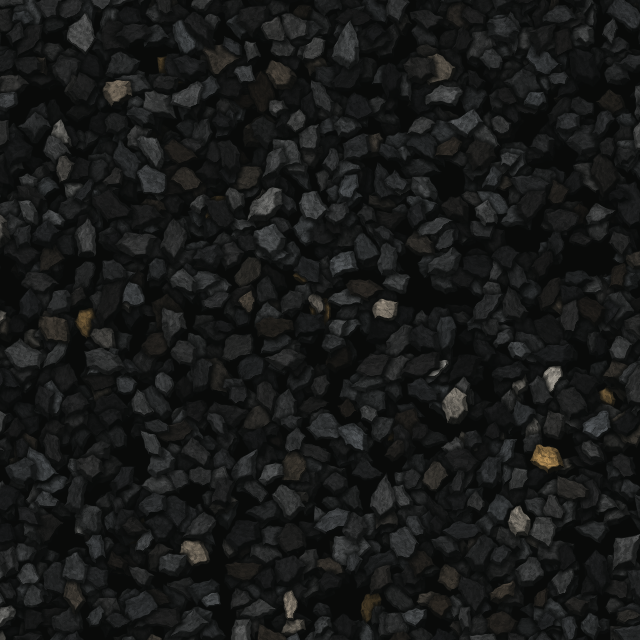
This texture is drawn by a WebGL 2 fragment shader. Its source:

```glsl
#version 300 es
precision highp float;
// Bed of dark crushed stone: layers of scattered angular chips, painted from
// the deepest up. Each chip is a random convex polygon with bevelled sides and
// a soft contact shadow; cellular noise gives the chipped, grainy surface.

uniform vec2 u_resolution;
out vec4 fragColor;

const int   LAYERS = 6;
const int   SIDES = 6;
const float CELLS = 19.0;            // chips across the canvas, per layer
const float PRESENCE = 0.68;         // share of cells holding a chip
const vec2  SIZE = vec2(0.27, 0.49); // chip radius range, in cells
const vec2  TONE = vec2(0.09, 0.275);// grey range of common chips
const float DEEPEST = 0.5;           // brightness of the lowest layer
const float SHADOW = 0.72;
const float SHADOW_WIDTH = 0.17;     // in cells
const float SOFTNESS = 0.0013;       // edge blur, in canvas units
const vec2  LIGHT = vec2(-0.35, 0.94);
const vec3  VOID_COLOR = vec3(0.034, 0.040, 0.037);
const vec3  GREY = vec3(0.99, 1.0, 0.985);
const vec3  COOL = vec3(0.95, 1.0, 1.03);
const vec3  BROWN = vec3(1.10, 1.0, 0.86);
const vec3  OCHRE = vec3(1.25, 1.0, 0.62);

vec3 hash3(vec3 p) {
    p = fract(p * vec3(0.1031, 0.1030, 0.0973));
    p += dot(p, p.yxz + 33.33);
    return fract((p.xxy + p.yxx) * p.zyx);
}

mat2 rotation(float a) {
    float c = cos(a), s = sin(a);
    return mat2(c, s, -s, c);
}

// x: distance to the nearest seed, y: random value of that seed
vec2 cellular(vec2 p) {
    vec2 base = floor(p), nearest = vec2(9.0, 0.0);
    for (int j = -1; j <= 1; j++)
    for (int i = -1; i <= 1; i++) {
        vec2 cell = base + vec2(i, j);
        vec3 h = hash3(vec3(cell, 71.0));
        float d = length(cell + h.xy - p);
        if (d < nearest.x) nearest = vec2(d, h.z);
    }
    return nearest;
}

// Rough outline from layered sines
vec2 wobble(vec2 p) {
    return 0.022 * sin(p.yx * 9.0 + vec2(0.0, 2.0))
         + 0.011 * sin(p.yx * 23.0 + p * 11.0);
}

// x: signed distance to the polygon, y: light on the facet
vec2 chip(vec2 p, vec2 light, float radius, vec3 seed) {
    float d = -9.0, second = -9.0, side = 0.0;
    for (int i = 0; i < SIDES; i++) {
        vec3 h = hash3(seed + vec3(0.0, 0.0, 17.0 + float(i)));
        float a = 6.2832 * (float(i) + 0.75 * h.x) / float(SIDES);
        vec2 n = vec2(cos(a), sin(a));
        float s = dot(p, n) - radius * mix(0.68, 1.1, h.y);
        float bevel = 0.55 + 0.42 * dot(n, light) + 0.25 * (h.z - 0.5);
        if (s > d) { second = d; d = s; side = bevel; }
        else second = max(second, s);
    }
    vec3 h = hash3(seed + 5.0);
    float top = 0.93 + 0.35 * (h.x - 0.5);
    float inset = radius * mix(0.12, 0.5, h.y);
    float ridge = mix(0.7, 1.0, smoothstep(0.0, 0.05, d - second));
    float plateau = smoothstep(inset * 0.65, inset * 1.1, -d);
    return vec2(d, mix(side * ridge, top, plateau));
}

vec3 chipColor(vec3 seed) {
    vec3 h = hash3(seed + 41.0);
    float tone = mix(TONE.x, TONE.y, pow(h.x, 1.15));
    vec3 tint = mix(GREY, COOL, h.z);
    if (h.y > 0.84) tint = mix(GREY, BROWN, h.z);
    if (h.y > 0.965) tone = mix(0.32, 0.5, h.x);
    if (h.y > 0.992) tint = OCHRE;
    return tone * tint;
}

void main() {
    vec2 uv = gl_FragCoord.xy / u_resolution.y;
    float edge = max(SOFTNESS, 0.8 / u_resolution.y) * CELLS;
    vec3 color = VOID_COLOR;
    vec2 skin = uv * CELLS;

    for (int k = 0; k < LAYERS; k++) {
        float layer = float(k);
        float depth = mix(DEEPEST, 1.0, layer / float(LAYERS - 1));
        mat2 turn = rotation(layer * 1.9 + 0.4);
        vec2 grid = turn * uv * CELLS + layer * 13.7 + 60.0;
        for (int j = -1; j <= 1; j++)
        for (int i = -1; i <= 1; i++) {
            vec2 cell = floor(grid) + vec2(i, j);
            vec3 seed = vec3(cell, layer * 37.0 + 3.0);
            vec3 place = hash3(seed), form = hash3(seed + 11.0);
            vec2 p = grid - cell - mix(vec2(0.12), vec2(0.88), place.xy);
            if (place.z > PRESENCE || dot(p, p) > 1.2) continue;

            // Local frame: turned, roughened and stretched
            mat2 spin = rotation(6.2832 * form.x);
            float stretch = mix(1.0, 1.38, form.y);
            p = spin * p;
            p = (p + wobble(p + place.xy * 30.0)) * vec2(1.0 / stretch, stretch);
            float radius = mix(SIZE.x, SIZE.y, form.z);
            vec2 stone = chip(p, spin * turn * LIGHT, radius, seed);

            float shade = SHADOW * (1.0 - smoothstep(-0.02, SHADOW_WIDTH, stone.x));
            color = mix(color, VOID_COLOR, shade);
            float cover = 1.0 - smoothstep(-edge, edge, stone.x);
            vec3 lit = mix(VOID_COLOR, chipColor(seed), stone.y * depth);
            color = mix(color, lit, cover);
            if (cover > 0.5) skin = p + place.xy * 50.0 + 20.0;
        }
    }

    // Chipped faces, pits and fine grain that follow each chip
    vec2 faces = cellular(skin * vec2(2.6, 4.2));
    vec2 pits = cellular(skin * vec2(6.0, 9.0));
    vec2 grain = cellular(skin * 15.0);
    float surface = 1.0 + 0.30 * (faces.y - 0.5) + 0.30 * (0.45 - pits.x)
                  + 0.16 * (pits.y - 0.5) + 0.34 * (grain.y - 0.5);
    color = VOID_COLOR + (color - VOID_COLOR) * surface;
    fragColor = vec4(max(color, 0.0), 1.0);
}
```
